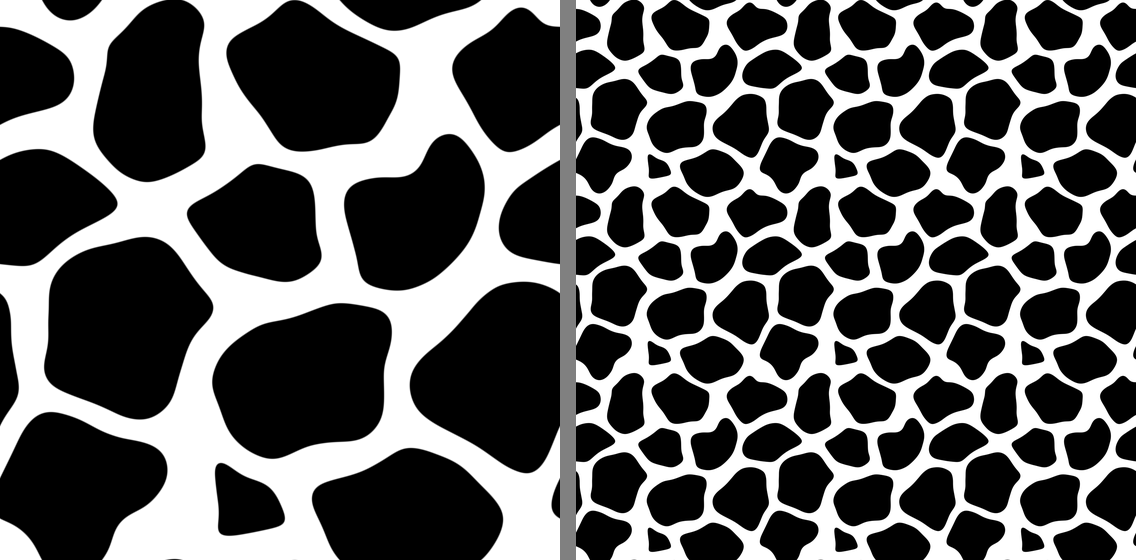
Left: one tile. Right: repeated 3 by 3.
Write a WebGL 1 fragment shader that draws this pattern.

```glsl
precision highp float;
// Cow hide: rounded, lobed black patches parted by winding white channels, tiling on all sides.

uniform vec2 u_resolution;

const vec3 HIDE_WHITE = vec3(1.0);
const vec3 PATCH_BLACK = vec3(0.0);
const vec2 GRID = vec2(3.0, 4.0);    // patches across and up the tile
const float HALF_CHANNEL = 0.027;    // half the width of a white channel
const float ROUNDING = 0.021;        // softness of the patch corners
const float EDGE = 0.0016;           // half the width of the smoothed outline

vec2 hash2(vec2 p, float seed) {
  vec3 q = fract((p.xyx + seed * 17.0) * vec3(0.1031, 0.1030, 0.0973));
  q += dot(q, q.yzx + 33.33);
  return fract((q.xx + q.yz) * q.zy);
}

// Slope contribution of one lattice corner
float cornerSlope(vec2 cell, vec2 corner, vec2 f, float period, float seed) {
  float angle = 6.2831853 * hash2(mod(cell + corner, period), seed).x;
  return dot(vec2(cos(angle), sin(angle)), f - corner);
}

// Gradient noise that wraps after a whole number of cells
float wrapNoise(vec2 p, float period, float seed) {
  vec2 cell = floor(p * period);
  vec2 f = p * period - cell;
  vec2 u = f * f * f * (f * (f * 6.0 - 15.0) + 10.0);
  float low = mix(cornerSlope(cell, vec2(0.0, 0.0), f, period, seed),
                  cornerSlope(cell, vec2(1.0, 0.0), f, period, seed), u.x);
  float high = mix(cornerSlope(cell, vec2(0.0, 1.0), f, period, seed),
                   cornerSlope(cell, vec2(1.0, 1.0), f, period, seed), u.x);
  return mix(low, high, u.y);
}

vec2 warp(vec2 p, float period, float seed) {
  return vec2(wrapNoise(p, period, seed), wrapNoise(p, period, seed + 1.0));
}

// Patch centre in xy, size handicap in z; rows are staggered
vec3 patchSeed(vec2 cell) {
  vec2 id = mod(cell, GRID);
  vec2 jitter = (hash2(id, 3.0) - 0.5) * vec2(0.5, 0.55);
  float stagger = 0.5 * mod(id.y, 2.0) - 0.25;
  float size = hash2(id, 8.0).x;
  float handicap = 0.008 * size + 0.016 * step(0.78, size);
  return vec3((cell + 0.5 + jitter + vec2(stagger, 0.0)) / GRID, handicap);
}

float power(vec2 p, vec3 seed) {
  vec2 d = p - seed.xy;
  return dot(d, d) + seed.z;
}

// Rounded distance to the border of the weighted Voronoi cell around p
float cellDepth(vec2 p) {
  vec2 base = floor(p * GRID);
  vec3 owner = vec3(0.0);
  float least = 100.0;
  for (int j = -2; j <= 2; j++) {
    for (int i = -2; i <= 2; i++) {
      vec3 seed = patchSeed(base + vec2(float(i), float(j)));
      float reach = power(p, seed);
      if (reach < least) {
        least = reach;
        owner = seed;
      }
    }
  }
  float sum = 0.0;
  for (int j = -2; j <= 2; j++) {
    for (int i = -2; i <= 2; i++) {
      vec3 seed = patchSeed(base + vec2(float(i), float(j)));
      float gap = distance(seed.xy, owner.xy);
      if (gap > 0.001) {
        float border = 0.5 * (power(p, seed) - least) / gap;
        sum += exp(-border / ROUNDING);
      }
    }
  }
  return -ROUNDING * log(max(sum, 1e-20));
}

// Positive inside a patch, negative in the channels
float patchField(vec2 p) {
  vec2 bent = p + 0.085 * warp(p, 5.0, 11.0) + 0.018 * warp(p, 9.0, 21.0);
  float wobble = 0.018 * wrapNoise(p, 7.0, 31.0);
  return cellDepth(bent) - HALF_CHANNEL + wobble;
}

void main() {
  vec2 p = gl_FragCoord.xy / u_resolution;
  float field = patchField(p);

  // Divide by the slope to keep the outline equally sharp everywhere
  vec2 h = vec2(0.001, 0.0);
  vec2 slope = vec2(patchField(p + h.xy), patchField(p + h.yx)) - field;
  float signedDistance = field * h.x / max(length(slope), 0.2 * h.x);

  float cover = smoothstep(-EDGE, EDGE, signedDistance);
  gl_FragColor = vec4(mix(HIDE_WHITE, PATCH_BLACK, cover), 1.0);
}
```
